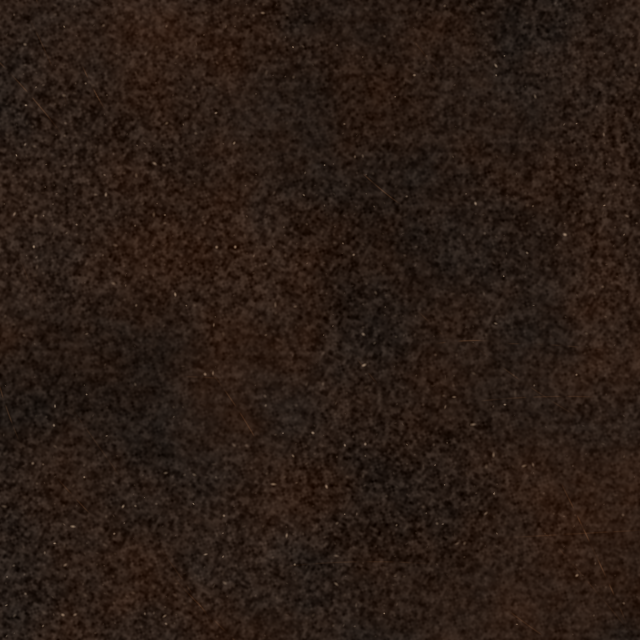
A three.js fragment shader for this texture:

```glsl
varying vec2 vUv;

const vec3 BASE_BROWN = vec3(0.160, 0.108, 0.079);
const vec3 RUST_TINT = vec3(0.030, 0.002, -0.012);
const vec3 GRAIN_TINT = vec3(0.200, 0.182, 0.168);
const vec3 SCRATCH_TINT = vec3(0.130, 0.085, 0.050);
const vec3 SPECK_TINT = vec3(0.420, 0.380, 0.320);
const float COARSE_GRAIN = 145.0;   // cells across the canvas
const float FINE_GRAIN = 250.0;
const float PATCH_SCALE = 5.0;
const float PATCH_DEPTH = 0.055;
const float STREAK_DEPTH = 0.035;
const float SPECK_CELLS = 64.0;
const float SPECK_DENSITY = 0.26;
const float SCRATCH_WIDTH = 0.0022;
const int SCRATCH_COUNT = 26;

float hash(vec2 p) {
  vec3 q = fract(vec3(p.xyx) * 0.1031);
  q += dot(q, q.yzx + 33.33);
  return fract((q.x + q.y) * q.z);
}

vec2 hash2(vec2 p) {
  return vec2(hash(p + 17.3), hash(p + 71.9));
}

float noise(vec2 p) {
  vec2 cell = floor(p);
  vec2 f = fract(p);
  f = f * f * (3.0 - 2.0 * f);
  float low = mix(hash(cell), hash(cell + vec2(1.0, 0.0)), f.x);
  float high = mix(hash(cell + vec2(0.0, 1.0)), hash(cell + 1.0), f.x);
  return mix(low, high, f.y);
}

mat2 rotation(float angle) {
  float c = cos(angle);
  float s = sin(angle);
  return mat2(c, s, -s, c);
}

float fbm(vec2 p) {
  float sum = 0.0;
  float weight = 0.5;
  for (int i = 0; i < 4; i++) {
    sum += weight * noise(p);
    p = rotation(0.6) * p * 2.1 + 19.0;
    weight *= 0.5;
  }
  return sum / 0.9375;
}

// One bright fleck per occupied cell; most stay faint
float specks(vec2 p, float density) {
  vec2 cell = floor(p * SPECK_CELLS);
  vec2 offset = fract(p * SPECK_CELLS) - mix(vec2(0.28), vec2(0.72), hash2(cell));
  offset = rotation(6.28 * hash(cell + 5.0)) * offset;
  offset.x *= mix(0.55, 1.0, hash(cell + 9.0));
  float radius = mix(0.12, 0.25, hash(cell + 13.0));
  float brightness = mix(0.15, 1.0, pow(hash(cell + 29.0), 5.0));
  float present = step(hash(cell + 41.0), density);
  return present * brightness * (1.0 - smoothstep(0.0, radius, length(offset)));
}

// Thin, slightly bowed lines, mostly falling to the right, some level
float scratches(vec2 p) {
  float sum = 0.0;
  for (int i = 0; i < SCRATCH_COUNT; i++) {
    vec2 id = vec2(float(i) * 3.7 + 2.0, 11.0);
    float angle = mix(-1.25, -0.6, hash(id));
    if (hash(id + 3.0) < 0.25) angle = 0.12 * (hash(id) - 0.5);
    vec2 q = rotation(-angle) * (p - hash2(id));
    float halfLength = mix(0.03, 0.15, pow(hash(id + 7.0), 2.0));
    float along = q.x / halfLength;
    float bow = (hash(id + 23.0) - 0.5) * 0.12 * halfLength;
    float across = abs(q.y + bow * along * along);
    float line = 1.0 - smoothstep(0.0, SCRATCH_WIDTH, across);
    float ends = 1.0 - smoothstep(0.5, 1.0, abs(along));
    float wear = smoothstep(0.15, 0.7, noise(vec2(q.x * 75.0, float(i) * 5.0)));
    sum += line * ends * wear * mix(0.25, 0.9, hash(id + 31.0));
  }
  return min(sum, 1.0);
}

void main() {
  vec2 p = vUv;

  // Broad stains: light and dark areas, rusty and grey areas
  float tone = fbm(p * PATCH_SCALE + 3.0) - 0.5;
  float rust = fbm(p * PATCH_SCALE * 1.7 + 47.0) - 0.5;
  float roughness = smoothstep(0.3, 0.7, fbm(p * PATCH_SCALE + 83.0));

  // Fine grain, with rubbed level streaks in the smoother areas
  float grain = 0.55 * noise(p * COARSE_GRAIN)
    + 0.45 * noise(rotation(0.5) * p * FINE_GRAIN + 7.0) - 0.5;
  float streak = noise(p * vec2(22.0, 150.0) + 31.0) - 0.5;

  vec3 color = BASE_BROWN + PATCH_DEPTH * tone;
  color += RUST_TINT * (2.2 * rust + 0.8 * tone);
  color += GRAIN_TINT * grain * mix(0.8, 1.15, roughness);
  color += STREAK_DEPTH * streak * (1.0 - 0.7 * roughness);

  // Surface marks
  color += SCRATCH_TINT * scratches(p);
  color += SPECK_TINT * specks(p, SPECK_DENSITY * mix(0.3, 1.2, roughness));

  gl_FragColor = vec4(clamp(color, 0.0, 1.0), 1.0);
}
```
